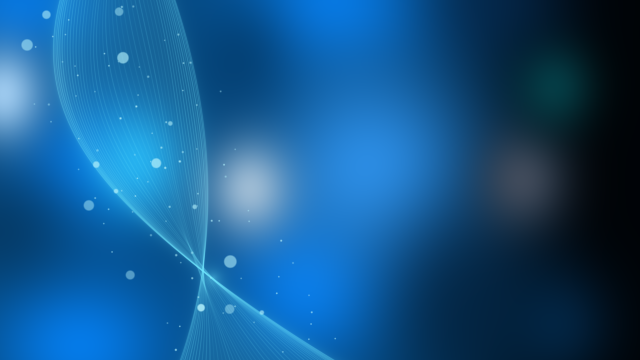
A Shadertoy shader for this background:

```glsl
// Blurred blue light pools fading to black on the right, crossed by a twisted
// ribbon of fine glowing strands with drifting specks. Pools are Gaussians, strands
// are blends of two edge curves, and specks come from a jittered cell grid.

#define STRANDS 46
#define STRAND_WIDTH 0.0014
#define STRAND_GAIN 0.34
#define VEIL_GAIN 0.17
#define SPECK_SPREAD 0.27
#define STRAND_COLOR vec3(0.42, 0.86, 1.0)
#define SPECK_COLOR vec3(0.68, 0.93, 0.98)
#define NIGHT vec3(0.0, 0.012, 0.025)
#define DEEP_BLUE vec3(0.02, 0.275, 0.48)
#define VIVID_BLUE vec3(0.02, 0.49, 0.93)

float hash(vec2 p) {
    vec3 q = fract(vec3(p.xyx) * 0.1031);
    q += dot(q, q.yzx + 33.33);
    return fract((q.x + q.y) * q.z);
}

// Ribbon edges: horizontal position at depth d below the top
float outerEdge(float d) {
    return 0.167 - 0.26 * d + 1.02 * d * d - 0.02 * d * sin(6.283 * d);
}

float innerEdge(float d) {
    return 0.486 + 0.33 * d - 0.29 * d * d - 0.025 * d * d * d * d;
}

// One strand: t = 0 follows the outer edge, t = 1 the inner edge
float strandX(float d, float t) {
    float sway = 0.045 * t * (1.0 - t) * sin(7.0 * d + 9.0 * t);
    return mix(outerEdge(d), innerEdge(d), t) + sway;
}

// Blend a soft elliptical pool of light into the backdrop
void pool(inout vec3 col, vec2 p, vec2 center, vec2 radius, vec3 tint, float amount) {
    vec2 q = (p - center) / radius;
    col = mix(col, tint, amount * exp(-dot(q, q)));
}

vec3 backdrop(vec2 p) {
    vec3 col = mix(DEEP_BLUE, NIGHT, smoothstep(0.95, 1.7, p.x));
    // Broad blue pools
    pool(col, p, vec2(0.06, 1.0), vec2(0.24, 0.17), VIVID_BLUE, 0.85);
    pool(col, p, vec2(0.22, 0.04), vec2(0.24, 0.2), VIVID_BLUE, 0.95);
    pool(col, p, vec2(0.25, 0.55), vec2(0.2, 0.2), VIVID_BLUE, 0.8);
    pool(col, p, vec2(0.92, 1.0), vec2(0.27, 0.19), VIVID_BLUE, 0.9);
    pool(col, p, vec2(0.86, 0.2), vec2(0.22, 0.21), VIVID_BLUE, 0.95);
    pool(col, p, vec2(1.03, 0.53), vec2(0.27, 0.27), vec3(0.18, 0.57, 0.92), 0.95);
    // Shadows between them
    pool(col, p, vec2(0.0, 0.36), vec2(0.2, 0.15), vec3(0.02, 0.21, 0.37), 0.7);
    pool(col, p, vec2(0.67, 0.84), vec2(0.14, 0.17), vec3(0.01, 0.23, 0.42), 0.7);
    pool(col, p, vec2(1.28, 0.16), vec2(0.22, 0.26), vec3(0.01, 0.13, 0.24), 0.65);
    // Pale and tinted highlights
    pool(col, p, vec2(0.38, 0.55), vec2(0.12, 0.14), vec3(0.1, 0.69, 0.96), 0.85);
    pool(col, p, vec2(0.01, 0.74), vec2(0.11, 0.13), vec3(0.64, 0.81, 0.95), 0.95);
    pool(col, p, vec2(0.695, 0.475), vec2(0.115, 0.13), vec3(0.64, 0.75, 0.84), 0.95);
    pool(col, p, vec2(1.45, 0.5), vec2(0.12, 0.13), vec3(0.29, 0.32, 0.38), 0.85);
    pool(col, p, vec2(1.54, 0.76), vec2(0.11, 0.12), vec3(0.02, 0.28, 0.31), 0.8);
    pool(col, p, vec2(1.55, 0.1), vec2(0.15, 0.16), vec3(0.01, 0.17, 0.31), 0.75);
    pool(col, p, vec2(1.38, 1.0), vec2(0.2, 0.15), vec3(0.02, 0.16, 0.31), 0.6);
    return col;
}

// Light of the strands, their halo and the veil between the edges
float ribbon(vec2 p, float px) {
    float d = 1.0 - p.y;
    float a = outerEdge(d), b = innerEdge(d);
    float lo = min(a, b), hi = max(a, b);
    float veil = smoothstep(lo - 0.012, lo + 0.02, p.x)
               * (1.0 - smoothstep(hi - 0.02, hi + 0.008, p.x));
    float light = VEIL_GAIN * veil;
    light += 0.16 * exp(-abs(p.x - a) / 0.025) + 0.08 * exp(-abs(p.x - b) / 0.018);

    float width = max(STRAND_WIDTH, 0.65 * px);
    for (int i = 0; i < STRANDS; i++) {
        float t = float(i) / float(STRANDS - 1);
        float gain = 0.3 + 0.7 * hash(vec2(float(i), 4.0));
        gain *= 0.4 + 0.9 * pow(abs(2.0 * t - 1.0), 3.0);
        t = mix(t, smoothstep(0.0, 1.0, t), 0.7);
        float x = strandX(d, t);
        float slope = (strandX(d + 0.01, t) - x) / 0.01;
        float q = (p.x - x) / (width * sqrt(1.0 + slope * slope));
        light += STRAND_GAIN * gain * exp(-q * q);
    }
    // Knot where the strands cross
    return light + 0.5 * exp(-length(p - vec2(0.593, 0.228)) / 0.018);
}

// Round specks, at most one per cell, kept near the ribbon
float specks(vec2 p, float cell, vec2 sizes, float chance, float px) {
    vec2 id = floor(p / cell);
    vec2 jitter = vec2(hash(id + 17.0), hash(id + 53.0));
    vec2 center = (id + 0.2 + 0.6 * jitter) * cell;
    float d = 1.0 - center.y;
    float middle = 0.5 * (outerEdge(d) + innerEdge(d));
    float keep = step(hash(id + 91.0), chance) * step(abs(center.x - middle), SPECK_SPREAD);
    float radius = mix(sizes.x, sizes.y, pow(hash(id + 29.0), 3.0));
    float disc = 1.0 - smoothstep(radius - px, radius + px, length(p - center));
    return keep * disc * (0.5 + 0.5 * hash(id + 71.0));
}

void mainImage(out vec4 fragColor, in vec2 fragCoord) {
    float px = 1.0 / iResolution.y;
    vec2 p = fragCoord * px;
    vec3 col = backdrop(p);
    float glow = 1.0 - exp(-ribbon(p, px));
    col += (1.0 - col) * STRAND_COLOR * glow;
    float dots = specks(p, 0.1, vec2(0.006, 0.019), 0.38, px);
    dots = max(dots, specks(p, 0.04, vec2(0.0015, 0.003), 0.25, px));
    fragColor = vec4(mix(col, SPECK_COLOR, 0.9 * dots), 1.0);
}
```
